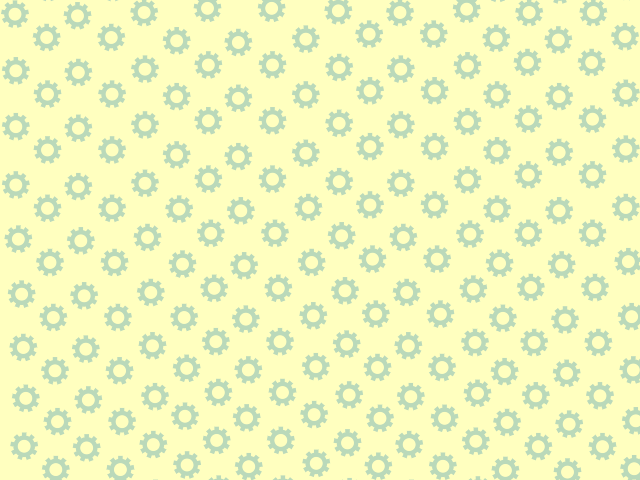
A WebGL 2 fragment shader for this pattern:

```glsl
#version 300 es
precision highp float;
// Staggered columns of small nine-toothed cogs, sage green on pale cream.

uniform vec2 u_resolution;
out vec4 fragColor;

// Colours
const vec3 CREAM = vec3(1.0, 1.0, 0.75);
const vec3 SAGE = vec3(0.73, 0.85, 0.73);

// Layout, in units of 1/768 of the canvas width
const float CANVAS_WIDTH = 768.0;
const float TAU = 6.2831853;
const int COLUMNS = 20;
const int ROWS = 11;
const float FIRST_COLUMN = 18.0;
const float COLUMN_PITCH = 38.5;

// Cog proportions
const float TEETH = 9.0;
const float TIP_RADIUS = 16.5;
const float BODY_RADIUS = 13.0;
const float HOLE_RADIUS = 7.7;
const float TOOTH_HALF_WIDTH = 2.7;

// Uneven spacing: sideways nudge and drop of each column
const float COLUMN_NUDGE[COLUMNS] = float[](
  0.0, -0.5, -2.0, 0.0, 1.0, 0.5, 0.0, -2.5, 0.0, 1.5,
  3.0, 1.5, 0.0, 2.0, 3.0, 0.0, -1.0, -2.5, -1.0, 0.5);
const float COLUMN_DROP[COLUMNS] = float[](
  17.0, 45.0, 19.0, 45.0, 15.0, -19.0, 10.0, -17.0, 10.0, -21.0,
  13.0, 41.0, 15.0, 41.0, 11.0, 46.0, 75.0, 48.0, 75.0, 44.0);

// Sideways drift and depth of each row, from the top down
const float ROW_DRIFT[ROWS] = float[](
  2.0, 0.0, 1.0, 1.0, 1.0, 4.0, 8.0, 10.0, 13.0, 11.0, 13.5);
const float ROW_DEPTH[ROWS] = float[](
  -60.0, 0.0, 68.0, 135.0, 205.0, 270.0, 336.0, 400.0, 461.0, 518.5, 577.0);

// Centre of one cog, measured down from the top left
vec2 cogCentre(int column, int row) {
  float x = FIRST_COLUMN + COLUMN_PITCH * float(column) + COLUMN_NUDGE[column];
  return vec2(x + ROW_DRIFT[row], COLUMN_DROP[column] + ROW_DEPTH[row]);
}

// Signed distance to a cog with one tooth pointing up
float cogDistance(vec2 p) {
  float radius = length(p);
  float sector = TAU / TEETH;
  float angle = atan(p.x, p.y + 1e-5);
  angle = mod(angle + 0.5 * sector, sector) - 0.5 * sector;
  vec2 q = radius * vec2(sin(angle), cos(angle));
  float tooth = max(abs(q.x) - TOOTH_HALF_WIDTH, q.y - TIP_RADIUS);
  float solid = min(radius - BODY_RADIUS, tooth);
  return max(solid, HOLE_RADIUS - radius);
}

void main() {
  float pixel = CANVAS_WIDTH / u_resolution.x;
  vec2 p = vec2(gl_FragCoord.x, u_resolution.y - gl_FragCoord.y) * pixel;

  // Offset to the nearest cog
  vec2 nearest = vec2(1e4);
  for (int column = 0; column < COLUMNS; column++) {
    for (int row = 0; row < ROWS; row++) {
      vec2 offset = p - cogCentre(column, row);
      if (dot(offset, offset) < dot(nearest, nearest)) nearest = offset;
    }
  }

  // Smooth edge about one pixel wide
  float d = cogDistance(vec2(nearest.x, -nearest.y));
  float cover = 1.0 - smoothstep(-0.6 * pixel, 0.6 * pixel, d);
  fragColor = vec4(mix(CREAM, SAGE, cover), 1.0);
}
```
